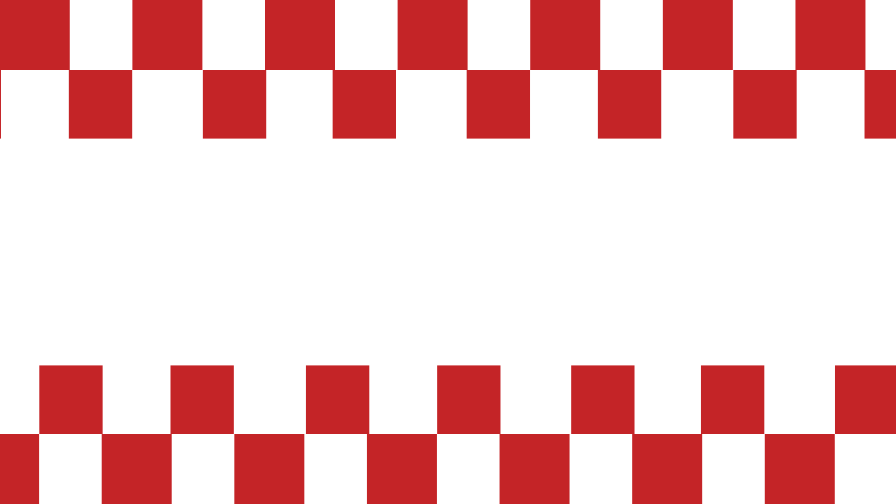
Reproduce this background procedurally as a Shadertoy shader.

```glsl
const vec2 CANVAS = vec2(768.0, 432.0);
const float PERIOD = 113.67;

// Smooth coverage of the interval [start, end], one pixel wide at its edges
float span(float x, float start, float end, float pixel) {
    return clamp((x - start) / pixel + 0.5, 0.0, 1.0)
         * clamp((end - x) / pixel + 0.5, 0.0, 1.0);
}

// Row of blocks repeated along x, with optional uneven spacing
float blockRow(vec2 p, float start, float width, vec2 yRange, float unevenness, vec2 pixel) {
    float index = round((p.x - start - 0.5 * width) / PERIOD);
    float k = abs(index);
    float shift = unevenness * sin(k * 2.0944) * sign(3.0 - k);
    float left = start + index * PERIOD + shift;
    return span(p.x, left, left + width, pixel.x)
         * span(p.y, yRange.x, yRange.y, pixel.y);
}

void mainImage(out vec4 fragColor, in vec2 fragCoord) {
    vec2 pixel = CANVAS / iResolution.xy;
    vec2 p = fragCoord * pixel;
    p.y = CANVAS.y - p.y; // depth below the top edge

    // The lower band is the upper one turned half way round
    if (p.y > 0.5 * CANVAS.y) p = vec2(829.0, CANVAS.y) - p;

    // Outer and inner rows of the checkered band
    float outer = blockRow(p, -0.2, 60.0, vec2(-5.0, 60.0), 0.0, pixel);
    float inner = blockRow(p, 59.0, 54.3, vec2(60.0, 118.8), 1.4, pixel);

    vec3 white = vec3(1.0);
    vec3 red = vec3(0.77, 0.14, 0.153);
    fragColor = vec4(mix(white, red, min(outer + inner, 1.0)), 1.0);
}
```
